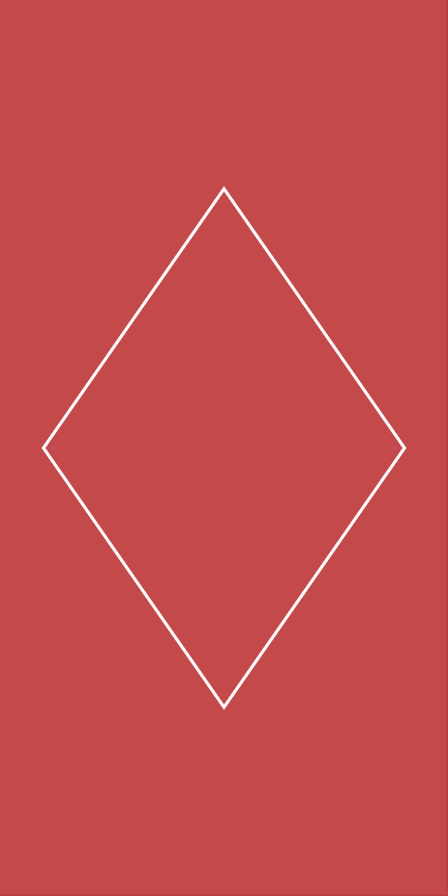
A Shadertoy shader for this background:

```glsl
// A thin white rhombus outline centred on a flat muted red ground.
// The outline is the distance to one edge line, mirrored into all four
// quadrants; a faint darker rim runs along the right and bottom borders.

#define GROUND_COLOR vec3(0.765, 0.286, 0.290)
#define RIM_COLOR vec3(0.745, 0.240, 0.250)
#define LINE_COLOR vec3(1.0, 0.985, 0.985)
#define HALF_DIAGONALS vec2(0.4030, 0.5785)
#define LINE_WIDTH 0.0070
#define RIM_WIDTH 0.0039

// Signed distance to the rhombus edges, extended so corners stay mitred
float rhombusDistance(vec2 p, vec2 halfDiagonals) {
    vec2 edgeNormal = normalize(halfDiagonals.yx);
    return dot(abs(p) - vec2(halfDiagonals.x, 0.0), edgeNormal);
}

// Antialiased coverage of the region where distance is negative
float coverage(float distance, float pixel) {
    return clamp(0.5 - distance / pixel, 0.0, 1.0);
}

void mainImage(out vec4 fragColor, in vec2 fragCoord) {
    // Lengths are measured in canvas widths
    float pixel = 1.0 / iResolution.x;
    vec2 position = fragCoord * pixel;
    vec2 canvas = iResolution.xy * pixel;

    // Ground and border rim
    float borderDistance = min(canvas.x - position.x, position.y);
    float rim = coverage(borderDistance - RIM_WIDTH, pixel);
    vec3 color = mix(GROUND_COLOR, RIM_COLOR, rim);

    // Rhombus outline
    float edge = rhombusDistance(position - 0.5 * canvas, HALF_DIAGONALS);
    float outline = coverage(abs(edge) - 0.5 * LINE_WIDTH, pixel);
    color = mix(color, LINE_COLOR, outline);

    fragColor = vec4(color, 1.0);
}
```
